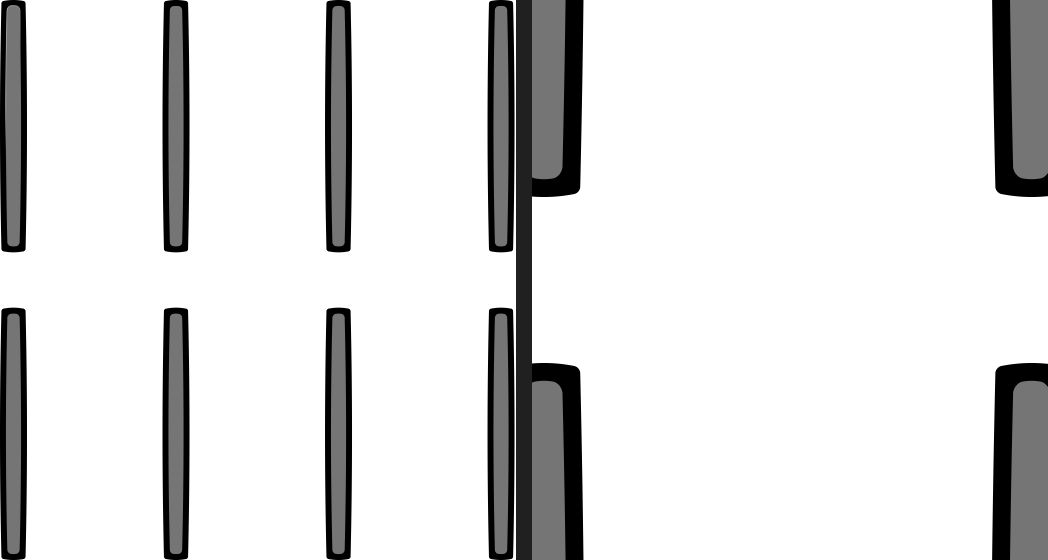
Left: the whole. Right: its middle third, enlarged.
Write a Shadertoy shader that draws this pattern.

```glsl
#define GRID vec2(4.0, 2.0)
#define FIRST vec2(0.0241, 0.2253)
#define PITCH vec2(0.2902, 0.5494)
#define HALF_SIZE vec2(0.0241, 0.2253)
#define BORDER 0.0106
#define TAPER 0.0027
#define SEAM 0.0010
#define INK vec3(0.0)
#define FILL vec3(0.46)
#define PAPER vec3(1.0)

// Rounded bar whose sides narrow towards bowed ends
float barDistance(vec2 p, vec2 halfSize, float bow, float radius) {
    vec2 t = p / halfSize;
    vec2 bulge = halfSize - vec2(TAPER, bow) * min(t.yx * t.yx, 1.5);
    vec2 q = abs(p) - bulge + radius;
    return length(max(q, 0.0)) + min(max(q.x, q.y), 0.0) - radius;
}

float coverage(float d, float pixel) {
    return clamp(0.5 - d / pixel, 0.0, 1.0);
}

void mainImage(out vec4 fragColor, in vec2 fragCoord) {
    float pixel = 1.0 / iResolution.y;
    vec2 uv = fragCoord * pixel;

    // Nearest bar in the grid
    vec2 cell = clamp(floor((uv - FIRST) / PITCH + 0.5), vec2(0.0), GRID - 1.0);
    vec2 p = uv - FIRST - cell * PITCH;

    float outer = barDistance(p, HALF_SIZE, 0.0032, 0.0035);
    float inner = barDistance(p, HALF_SIZE - BORDER, 0.0030, 0.0055);

    vec3 color = mix(PAPER, INK, coverage(outer, pixel));
    color = mix(color, FILL, coverage(inner, pixel));

    // Thin gap beside the fill of the upper left bar, longer on its left side
    float isWorn = float(cell.x == 0.0 && cell.y == GRID.y - 1.0);
    float gapEnd = p.x < 0.0 ? -0.07 : 0.12;
    float gap = 1.0 - smoothstep(0.0, pixel, abs(inner - 0.5 * SEAM));
    gap *= min(1.0, SEAM / pixel) * smoothstep(gapEnd, gapEnd + 0.12, p.y);
    color = mix(color, PAPER, gap * isWorn);

    fragColor = vec4(color, 1.0);
}
```
